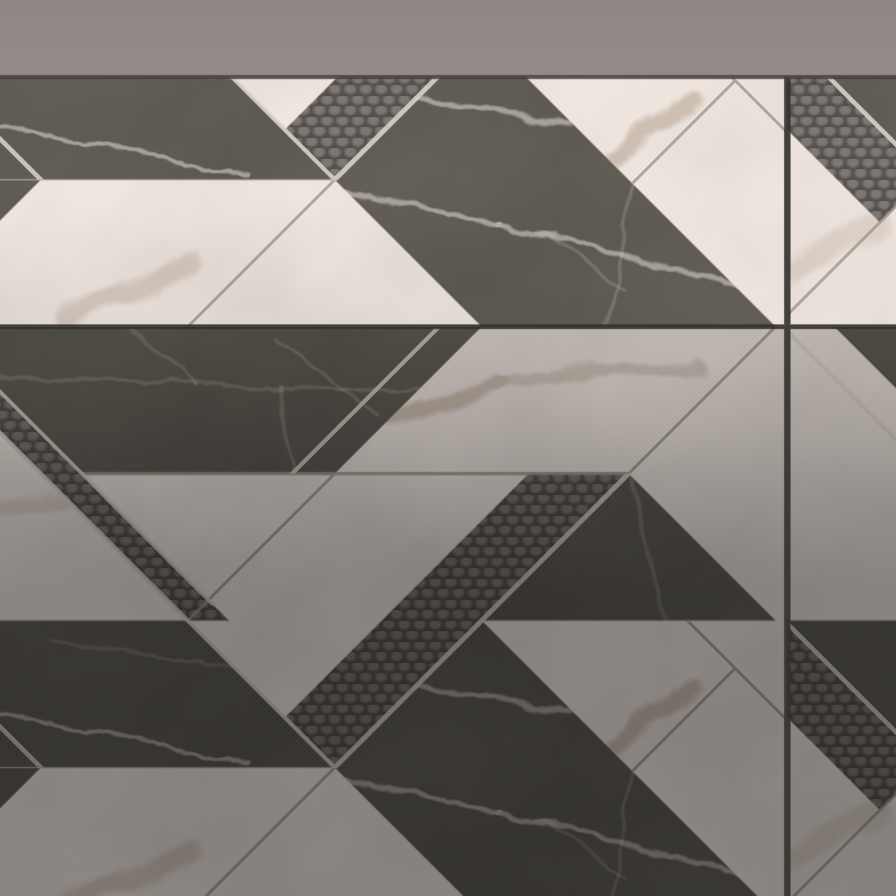
Reproduce this pattern procedurally as a three.js fragment shader.

```glsl
varying vec2 vUv;

const float UNIT = 0.164;       // quarter of a tile height
const float SOFT = 0.012;       // edge softness in lattice units
const vec2 TILE = vec2(8.0, 4.0);
const float TILE_LEFT = -2.92;
const float WALL_BASE = 0.086;
const float ROW_JOINT = 0.3646;

float side(float d) { return smoothstep(-SOFT, SOFT, d); }

float band(float v, float low, float high) { return side(v - low) * side(high - v); }

float line(float v, float halfWidth) {
  return 1.0 - smoothstep(halfWidth, halfWidth + SOFT, abs(v));
}

float layeredSines(vec2 p) {
  float sum = 0.0;
  float gain = 0.5;
  for (int i = 0; i < 4; i++) {
    sum += gain * sin(p.x + 1.7 * sin(p.y)) * cos(p.y * 0.8 - p.x * 0.4);
    p = mat2(1.5, 1.2, -1.2, 1.5) * p + 1.3;
    gain *= 0.55;
  }
  return sum;
}

float vein(vec2 p, vec2 a, vec2 b, float width) {
  vec2 ab = b - a;
  float along = clamp(dot(p - a, ab) / dot(ab, ab), 0.0, 1.0);
  return 1.0 - smoothstep(width * 0.3, width + SOFT, length(p - a - ab * along));
}

float scales(vec2 p) {
  vec2 q = p * vec2(9.5, 14.0);
  q.x += 0.5 * mod(floor(q.y), 2.0);
  vec2 cell = fract(q) - vec2(0.5, 0.35);
  return 1.0 - smoothstep(0.2, 0.55, length(cell * vec2(1.0, 0.8)));
}

vec3 paleMarble(vec2 p) {
  float cloud = layeredSines(p * 2.3);
  vec2 q = p + 0.07 * vec2(cloud, layeredSines(p * 5.0 + 2.0));
  float streak = vein(q, vec2(2.4, 0.62), vec2(3.1, 0.38), 0.07);
  streak += 0.7 * vein(q, vec2(3.1, 0.38), vec2(4.5, 0.26), 0.06);
  streak += vein(q, vec2(3.9, 2.85), vec2(4.45, 2.45), 0.07);
  streak += 0.7 * vein(q, vec2(0.2, 3.95), vec2(1.0, 3.6), 0.1);
  streak += 0.5 * vein(q, vec2(-0.4, 1.3), vec2(0.2, 1.15), 0.08);
  streak += 0.5 * vein(q, vec2(-2.9, 3.6), vec2(-2.3, 3.3), 0.1);
  vec3 base = vec3(0.925, 0.89, 0.865) * (1.0 + 0.035 * cloud);
  return mix(base, vec3(0.68, 0.6, 0.52), 0.5 * min(streak, 1.0));
}

vec3 darkMarble(vec2 p) {
  vec2 q = p + 0.045 * vec2(layeredSines(p * 4.0), layeredSines(p * 6.0 + 3.0));
  float bright = vein(q, vec2(2.1, 3.09), vec2(3.13, 3.3), 0.018);
  bright += vein(q, vec2(3.13, 3.3), vec2(4.75, 3.72), 0.018);
  bright += vein(q, vec2(2.55, 2.43), vec2(3.6, 2.62), 0.02);
  bright += vein(q, vec2(-0.3, 2.62), vec2(1.4, 2.97), 0.012);
  float faint = vein(q, vec2(-0.6, 0.32), vec2(2.6, 0.45), 0.012);
  faint += vein(q, vec2(0.6, 0.0), vec2(1.05, 0.4), 0.01);
  faint += vein(q, vec2(1.6, 0.1), vec2(2.3, 0.6), 0.01);
  faint += vein(q, vec2(1.65, 0.4), vec2(1.7, 1.0), 0.01);
  faint += vein(q, vec2(4.0, 1.0), vec2(4.25, 2.0), 0.015);
  faint += vein(q, vec2(3.4, 3.35), vec2(3.95, 3.75), 0.01);
  faint += vein(q, vec2(4.05, 2.95), vec2(3.85, 4.0), 0.01);
  faint += vein(q, vec2(0.1, 2.15), vec2(1.3, 2.3), 0.01);
  vec3 base = vec3(0.375, 0.36, 0.33) * (1.0 + 0.06 * layeredSines(p * 2.0));
  return mix(base, vec3(0.8, 0.78, 0.73), min(0.65 * bright + 0.22 * faint, 0.75));
}

vec3 tile(vec2 p) {
  float fall = p.x - p.y;
  float rise = p.x + p.y;
  float y = p.y;
  float right = side(p.x + 1.0);

  // Dark marble pieces
  float dark = side(1.0 - y) * side(3.0 - rise) * side(fall + mix(2.6, 0.72, right));
  dark = max(dark, band(y, 1.0, 2.0) * side(rise - 5.0) * side(3.0 - fall));
  dark = max(dark, band(y, 2.0, 3.0) * band(fall, -4.94, -1.0));
  dark = max(dark, side(y - 3.0) * side(3.0 - rise) * side(fall + 4.5));
  dark = max(dark, side(y - 2.0) * side(rise - 5.0) * band(fall, -1.0, 1.0));

  // Scaled metal strips
  float mesh = band(fall, -1.0, -0.72) * side(2.0 - y) * right;
  mesh = max(mesh, band(rise, 4.32, 5.0) * side(fall + 1.0) * band(y, 1.0, 3.0));
  mesh = max(mesh, band(fall, -5.58, -4.94) * side(y - 2.0) * side(1.0 - rise));

  // Thin joints between pale pieces
  float joint = line(rise - 5.0, 0.008) * (side(1.0 - y) + side(y - 3.0));
  joint += line(rise - 3.0, 0.008) * band(y, 1.0, 2.0);
  joint += line(y - 1.0, 0.006) * band(p.x, 0.28, 4.0);
  joint += line(rise - 7.05, 0.008) * band(fall, 1.0, 2.4) * side(y - 2.0);
  joint += line(fall - 2.4, 0.008) * side(y - 2.0);
  joint += line(rise - 1.0, 0.008) * side(y - 3.0);

  // Bright inlaid trims
  float trim = line(rise - 5.0, 0.018) * band(y, 1.0, 3.0);
  trim += line(rise - 2.71, 0.014) * side(1.0 - y);
  trim += line(fall + 1.0, 0.014) * side(3.0 - y) * right;
  trim += line(fall + 0.72, 0.012) * side(1.9 - y) * right;
  trim += line(fall + 3.0, 0.016) * band(y, 2.6, 3.0);
  trim += line(fall + 4.94, 0.016) * side(y - 2.0);
  trim += line(fall + 2.95, 0.014) * side(1.0 - y);

  vec3 color = mix(paleMarble(p), darkMarble(p), dark);
  color = mix(color, mix(vec3(0.33, 0.315, 0.3), vec3(0.49, 0.47, 0.45), scales(p)), mesh);
  color = mix(color, vec3(0.62, 0.59, 0.55), 0.8 * min(joint, 1.0));
  return mix(color, vec3(0.86, 0.83, 0.79), 0.85 * min(trim, 1.0));
}

void main() {
  float down = 1.0 - vUv.y;
  vec2 lattice = vec2(vUv.x - 0.0456, down - ROW_JOINT) / UNIT;
  vec2 corner = vec2(TILE_LEFT, 0.0);
  vec2 p = mod(lattice - corner, TILE) + corner;

  // Light falling off down the wall
  float upper = 1.0 - 0.07 * smoothstep(0.2, 0.36, down) * (1.0 - vUv.x);
  float lower = mix(0.8, 0.58, smoothstep(0.34, 0.68, down));
  vec3 color = tile(p) * mix(upper, lower, step(ROW_JOINT, down));

  // Open joints around each tile
  vec2 edge = min(p - corner, TILE + corner - p);
  float gap = max(line(edge.x, 0.016), line(edge.y, 0.01));
  color = mix(color, vec3(0.2, 0.19, 0.175), 0.9 * gap);

  // Plain wall above
  float aboveBase = (WALL_BASE - down) / UNIT;
  vec3 wall = vec3(0.575, 0.545, 0.54) * (0.97 + 0.03 * down / WALL_BASE);
  color = mix(color, wall, side(aboveBase));
  color = mix(color, vec3(0.25, 0.24, 0.22), 0.8 * line(aboveBase, 0.008));
  gl_FragColor = vec4(color, 1.0);
}
```
